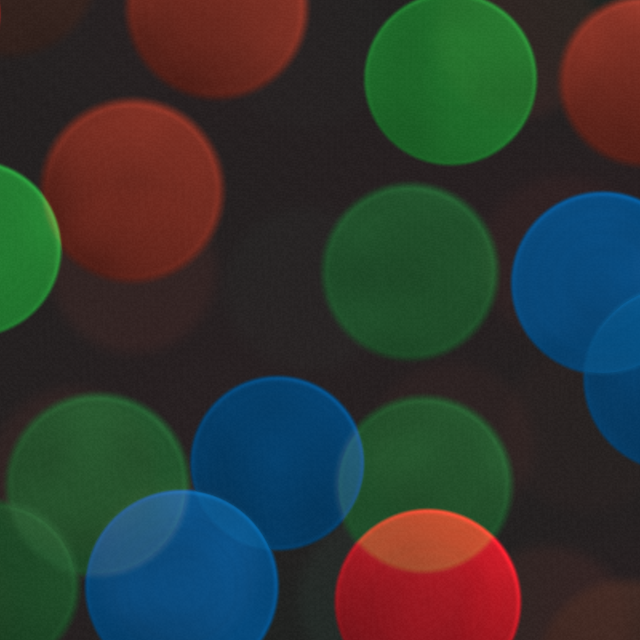
This background is drawn by a WebGL 1 fragment shader. Its source:

```glsl
precision highp float;

uniform vec2 u_resolution;

#define SPACING 0.30
#define GRID_SHIFT 0.10
#define JITTER 0.74
#define RADIUS 0.146
#define RIM_GLOW 0.22
#define SCREEN_SHARE 0.25
#define GHOST_LIGHT 0.065
#define GRAIN_SCALE 400.0
#define GRAIN_AMOUNT 0.03
#define BACKDROP vec3(0.138, 0.130, 0.128)

float hash(vec2 p) {
    return fract(sin(dot(p, vec2(127.1, 311.7))) * 43758.5453);
}

float noise(vec2 p) {
    vec2 i = floor(p);
    vec2 f = fract(p);
    f = f * f * (3.0 - 2.0 * f);
    return mix(mix(hash(i), hash(i + vec2(1.0, 0.0)), f.x),
               mix(hash(i + vec2(0.0, 1.0)), hash(i + vec2(1.0, 1.0)), f.x), f.y);
}

// Spread the lamp colours evenly over the grid with a modular pattern
vec3 lampColor(vec2 cell) {
    float kind = floor(mod(3.0 * cell.x + 5.0 * cell.y, 11.0) + 0.5);
    vec3 green = vec3(0.13, 0.32, 0.17);
    vec3 brightGreen = vec3(0.13, 0.46, 0.18);
    vec3 blue = vec3(0.02, 0.27, 0.46);
    vec3 orange = vec3(0.42, 0.16, 0.12);
    vec3 red = vec3(0.66, 0.09, 0.13);
    vec3 brown = vec3(0.21, 0.14, 0.12);
    if (kind == 0.0 || kind == 5.0) return green;
    if (kind == 3.0 || kind == 8.0) return blue;
    if (kind == 2.0 || kind == 7.0) return orange;
    if (kind == 10.0) return brightGreen;
    if (kind == 1.0 || kind == 6.0) return red;
    return brown;
}

vec2 discCenter(vec2 cell) {
    vec2 jitter = vec2(hash(cell + 3.7), hash(cell + 17.3)) - 0.5;
    float rowShift = 0.5 * mod(cell.y, 2.0) - 0.25;
    return (cell + 0.5 + JITTER * jitter + vec2(rowShift, 0.0)) * SPACING - GRID_SHIFT;
}

// Light of one defocused lamp in rgb, its coverage in a
vec4 bokehDisc(vec2 uv, vec2 cell) {
    vec3 color = lampColor(cell);
    vec2 offset = uv - discCenter(cell);
    float radius = RADIUS * mix(0.95, 1.07, hash(cell + 29.1));
    float dist = length(offset);
    float inside = radius - dist;

    // Dim lamps have blurrier edges than vivid ones
    float vivid = smoothstep(0.15, 0.48, max(color.g, max(color.b, color.r * 0.7)));
    float softness = mix(0.026, 0.008, vivid);
    float mask = smoothstep(0.0, softness, inside);

    // Uneven glow: brighter to the upper right, mottled, with faint rings
    float warmth = smoothstep(-0.1, 0.3, color.r - color.g);
    float slope = dot(offset, vec2(0.5, 0.85)) / radius;
    float shade = mix(0.86, 1.08, hash(cell + 53.3));
    shade *= 1.0 + slope * mix(0.10, 0.30, warmth);
    shade *= 0.93 + 0.14 * noise(uv * 14.0 + cell * 7.0);
    shade *= 1.0 + 0.025 * (noise(vec2(dist * 150.0, cell.x + cell.y * 5.0)) - 0.5);

    // Thin bright rim on the vivid discs
    float rimOffset = (inside - softness) / 0.004;
    float rim = exp(-rimOffset * rimOffset) * vivid * (0.7 + 0.5 * slope);
    return vec4(color * shade * (1.0 + RIM_GLOW * rim) * mask, mask);
}

// Very dim, blurred disc lying far behind the others
vec3 ghostDisc(vec2 uv, vec2 cell) {
    vec2 center = discCenter(cell + 20.0) - 20.0 * SPACING;
    float mask = smoothstep(0.0, 0.035, RADIUS - length(uv - center));
    vec3 tint = mix(vec3(1.0, 0.3, 0.2), vec3(0.2, 0.5, 0.4), step(0.6, hash(cell + 61.7)));
    return tint * mask * GHOST_LIGHT * hash(cell + 71.9);
}

void main() {
    vec2 uv = gl_FragCoord.xy / u_resolution.y;

    // Gather the lights, both as a maximum and as a screen blend
    vec3 brightest = vec3(0.0);
    vec3 shadow = vec3(1.0);
    vec3 ghosts = vec3(0.0);
    float cover = 0.0;
    for (int y = -1; y <= 4; y++) {
        for (int x = -1; x <= 4; x++) {
            vec2 cell = vec2(float(x), float(y));
            vec4 disc = bokehDisc(uv, cell);
            brightest = max(brightest, disc.rgb);
            shadow *= 1.0 - disc.rgb;
            ghosts += ghostDisc(uv, cell);
            cover = max(cover, disc.a);
        }
    }
    vec3 lights = mix(brightest, 1.0 - shadow, SCREEN_SHARE);

    // Dark backdrop with a slow drift between reddish and greenish haze
    float haze = noise(uv * 3.0 + 5.0) - 0.5;
    vec3 backdrop = BACKDROP + haze * vec3(0.045, -0.015, 0.005) + ghosts;
    vec3 color = lights + backdrop * (1.0 - cover) + ghosts * 0.4 * cover;

    // Fine film grain
    float grain = noise(uv * GRAIN_SCALE) - 0.5;
    color += grain * GRAIN_AMOUNT * (1.0 - 0.9 * color.b);

    gl_FragColor = vec4(clamp(color, 0.0, 1.0), 1.0);
}
```
